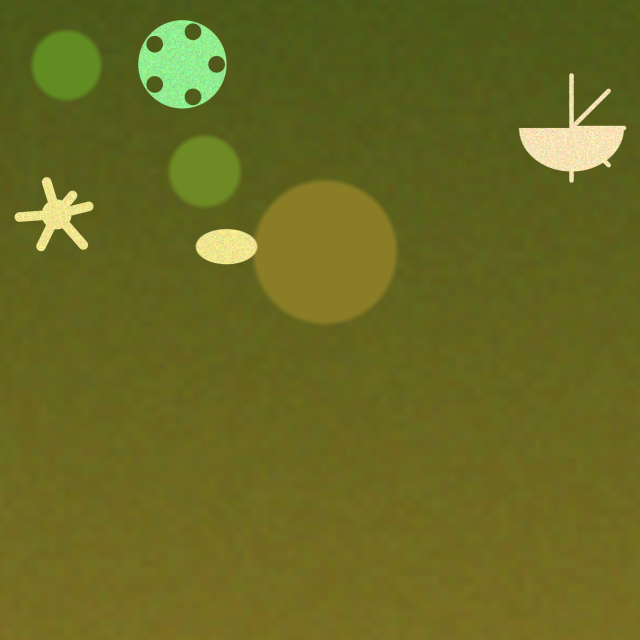
This background is drawn by a WebGL 2 fragment shader. Its source:

```glsl
#version 300 es
precision highp float;

uniform vec2 u_resolution;
out vec4 fragColor;

const float TAU = 6.2831853;
const vec3 OLIVE_TOP = vec3(0.30, 0.345, 0.095);
const vec3 OLIVE_BOTTOM = vec3(0.475, 0.435, 0.135);
const vec3 LEAF = vec3(0.38, 0.55, 0.13);
const vec3 MOSS = vec3(0.43, 0.54, 0.14);
const vec3 OCHRE = vec3(0.54, 0.49, 0.15);
const vec3 MINT = vec3(0.57, 0.93, 0.56);
const vec3 STRAW = vec3(0.94, 0.90, 0.56);
const vec3 CREAM = vec3(0.97, 0.89, 0.71);

vec3 hash3(vec2 cell) {
    vec3 p = fract(cell.xyx * vec3(0.1031, 0.1030, 0.0973));
    p += dot(p, p.yxz + 33.33);
    return fract((p.xxy + p.yzz) * p.zyx);
}

vec3 smoothNoise(vec2 p) {
    vec2 cell = floor(p);
    vec2 f = fract(p);
    f = f * f * (3.0 - 2.0 * f);
    vec3 low = mix(hash3(cell), hash3(cell + vec2(1, 0)), f.x);
    vec3 high = mix(hash3(cell + vec2(0, 1)), hash3(cell + vec2(1, 1)), f.x);
    return mix(low, high, f.y);
}

vec2 direction(float angle) {
    return vec2(cos(angle), sin(angle));
}

float disc(vec2 p, float radius) {
    return length(p) - radius;
}

float ellipse(vec2 p, vec2 radii) {
    return (length(p / radii) - 1.0) * min(radii.x, radii.y);
}

// Rounded segment from the local origin to a tip
float capsule(vec2 p, vec2 tip, float radius) {
    float along = clamp(dot(p, tip) / dot(tip, tip), 0.0, 1.0);
    return length(p - tip * along) - radius;
}

float cover(float distance, float softness) {
    return 1.0 - smoothstep(-softness, softness, distance);
}

// Disc with a ring of five round holes
float perforatedDisc(vec2 p, float radius, float ring, float hole) {
    float d = disc(p, radius);
    for (int i = 0; i < 5; i++) {
        vec2 center = ring * direction(TAU * float(i) / 5.0);
        d = max(d, -disc(p - center, hole));
    }
    return d;
}

// Round core with six uneven arms
float unevenStar(vec2 p, float core, float armRadius) {
    float d = disc(p, core);
    for (int i = 0; i < 6; i++) {
        float t = TAU * float(i) / 6.0;
        vec2 first = direction(t);
        vec2 second = direction(2.0 * t);
        float bend = -10.3 + dot(first, vec2(5.0, -11.0)) + dot(second, vec2(7.3, -1.2));
        float reach = 0.0534 - dot(first, vec2(0.0033, 0.0079)) + dot(second, vec2(0.0016, -0.0064));
        d = min(d, capsule(p, reach * direction(t + radians(12.0 + bend)), armRadius));
    }
    return d;
}

// Half ellipse below a fan of thin spokes
float spokedBowl(vec2 p, vec2 radii, float spokeRadius) {
    float d = max(ellipse(p, radii), p.y);
    for (int i = -2; i <= 2; i++) {
        vec2 tip = radii.x * direction(TAU * float(i) / 8.0);
        d = min(d, capsule(p, tip, spokeRadius));
    }
    return d;
}

void main() {
    float scale = min(u_resolution.x, u_resolution.y);
    vec2 uv = gl_FragCoord.xy / scale;
    float edge = 0.7 / scale;
    float glowEdge = 0.006;

    // Gradient with cloudy mottling and fine grain
    vec3 grain = hash3(floor(uv * 512.0)) - 0.5;
    vec3 color = mix(OLIVE_BOTTOM, OLIVE_TOP, uv.y);
    color += 0.035 * (smoothNoise(uv * 75.0) - 0.5);
    color += 0.012 * grain;

    // Soft flat spots
    color = mix(color, LEAF, cover(disc(uv - vec2(0.104, 0.898), 0.054), glowEdge));
    color = mix(color, MOSS, cover(disc(uv - vec2(0.320, 0.732), 0.0555), glowEdge));
    color = mix(color, OCHRE, cover(disc(uv - vec2(0.508, 0.606), 0.112), glowEdge));

    // Crisp grainy shapes
    vec3 speckle = 0.13 * grain;
    float mint = perforatedDisc(uv - vec2(0.285, 0.8995), 0.069, 0.0535, 0.013);
    float star = unevenStar(uv - vec2(0.0885, 0.665), 0.0234, 0.0075);
    float seed = ellipse(uv - vec2(0.354, 0.6146), vec2(0.048, 0.0275));
    float bowl = spokedBowl(uv - vec2(0.893, 0.800), vec2(0.082, 0.068), 0.0035);
    color = mix(color, MINT + speckle, cover(mint, edge));
    color = mix(color, STRAW + speckle, cover(min(star, seed), edge));
    color = mix(color, CREAM + speckle, cover(bowl, edge));

    fragColor = vec4(clamp(color, 0.0, 1.0), 1.0);
}
```
